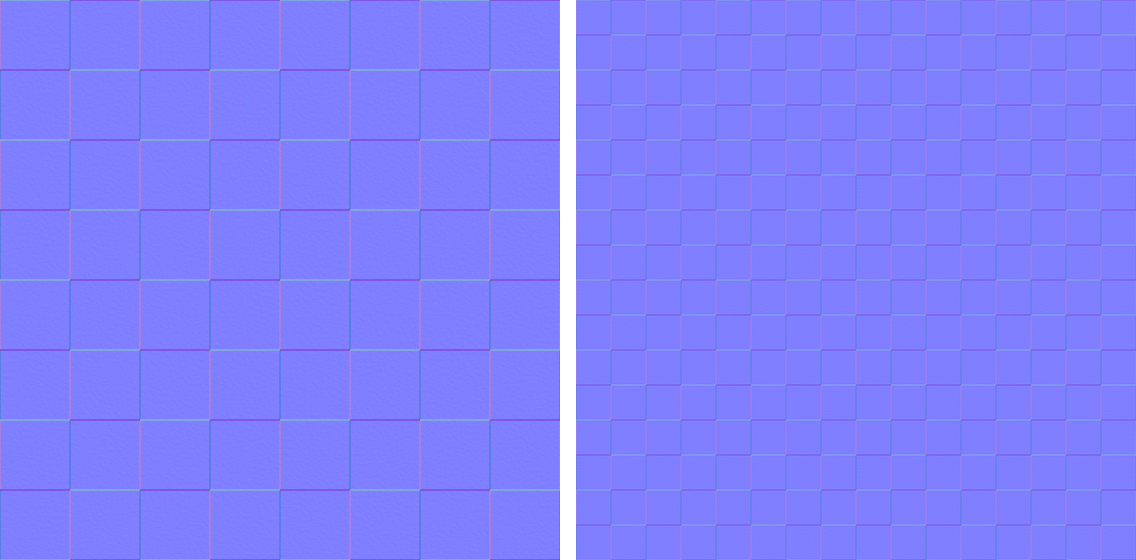
Left: one tile. Right: repeated 2 by 2.
This texture map is drawn by a three.js fragment shader. Its source:

```glsl
// Tangent-space normal map of an 8 by 8 checkerboard of raised and sunken tiles.
// Steep steps along the tile borders are box filtered to the pixel; the tile
// faces carry a faint leathery grain from wrapping gradient noise.

varying vec2 vUv;

const float TILES = 8.0;          // tiles across and up, even so that it wraps
const float STEP_WIDTH = 0.00114; // width of a border step, in canvas units
const float STEP_SLOPE = 3.8;     // steepness of a border step
const float GRAIN_CELLS = 160.0;  // noise cells across for the coarsest grain
const int GRAIN_OCTAVES = 2;
const float GRAIN_SLOPE = 0.021;  // steepness of the grain
const float GRAIN_FALLOFF = 0.9;  // slope of each finer octave
const float SAMPLE_OFFSET = 0.0005;
const vec2 LEAN = vec2(0.0, -0.006);
const float TAU = 6.2831853;

float hash(vec2 p) {
  vec3 q = fract(vec3(p.xyx) * vec3(0.1031, 0.1030, 0.0973));
  q += dot(q, q.yzx + 33.33);
  return fract((q.x + q.y) * q.z);
}

// Dot of a lattice point's random unit gradient with the offset to it
float latticeRamp(vec2 cell, vec2 offset, float period) {
  float angle = TAU * hash(mod(cell, period));
  return dot(vec2(cos(angle), sin(angle)), offset);
}

float gradientNoise(vec2 p, float period) {
  vec2 cell = floor(p);
  vec2 f = p - cell;
  vec2 u = f * f * f * (f * (f * 6.0 - 15.0) + 10.0);
  vec2 e = vec2(1.0, 0.0);
  float low = mix(latticeRamp(cell, f, period),
                  latticeRamp(cell + e.xy, f - e.xy, period), u.x);
  float high = mix(latticeRamp(cell + e.yx, f - e.yx, period),
                   latticeRamp(cell + e.xx, f - e.xx, period), u.x);
  return mix(low, high, u.y);
}

// Grain height; dividing by the frequency keeps the slope in GRAIN_SLOPE
float grainHeight(vec2 uv) {
  float height = 0.0;
  float cells = GRAIN_CELLS;
  float slope = GRAIN_SLOPE;
  for (int i = 0; i < GRAIN_OCTAVES; i++) {
    height += slope * gradientNoise(uv * cells, cells) / cells;
    cells *= 2.0;
    slope *= GRAIN_FALLOFF;
  }
  return height;
}

vec2 grainSlope(vec2 uv) {
  vec2 e = vec2(SAMPLE_OFFSET, 0.0);
  return vec2(grainHeight(uv + e.xy) - grainHeight(uv - e.xy),
              grainHeight(uv + e.yx) - grainHeight(uv - e.yx)) / (2.0 * SAMPLE_OFFSET);
}

vec3 encodeNormal(vec2 tilt) {
  return normalize(vec3(tilt, 1.0)) * 0.5 + 0.5;
}

// Share of the pixel that a border step covers, per axis
vec2 stepCoverage(vec2 distanceToLine, vec2 pixel) {
  vec2 first = max(distanceToLine - 0.5 * pixel, vec2(-0.5 * STEP_WIDTH));
  vec2 last = min(distanceToLine + 0.5 * pixel, vec2(0.5 * STEP_WIDTH));
  return clamp((last - first) / pixel, 0.0, 1.0);
}

// 1 for sunken tiles, 0 for raised ones
float sunken(float column, float row) {
  return mod(column + row, 2.0);
}

void main() {
  vec2 grid = vUv * TILES;
  vec2 tile = floor(grid);
  vec2 line = floor(grid + 0.5);
  vec2 pixel = max(fwidth(vUv), vec2(1e-5));
  vec2 coverage = stepCoverage((grid - line) / TILES, pixel);

  // Tile faces
  vec3 color = encodeNormal(LEAN - grainSlope(vUv));

  // Border steps: red leans into sunken tiles, green is flipped
  float tiltX = sunken(line.x, tile.y) * 2.0 - 1.0;
  float tiltY = 1.0 - sunken(tile.x, line.y) * 2.0;
  color = mix(color, encodeNormal(vec2(tiltX * STEP_SLOPE, 0.0)), coverage.x);
  color = mix(color, encodeNormal(vec2(0.0, tiltY * STEP_SLOPE)), coverage.y);

  gl_FragColor = vec4(color, 1.0);
}
```
